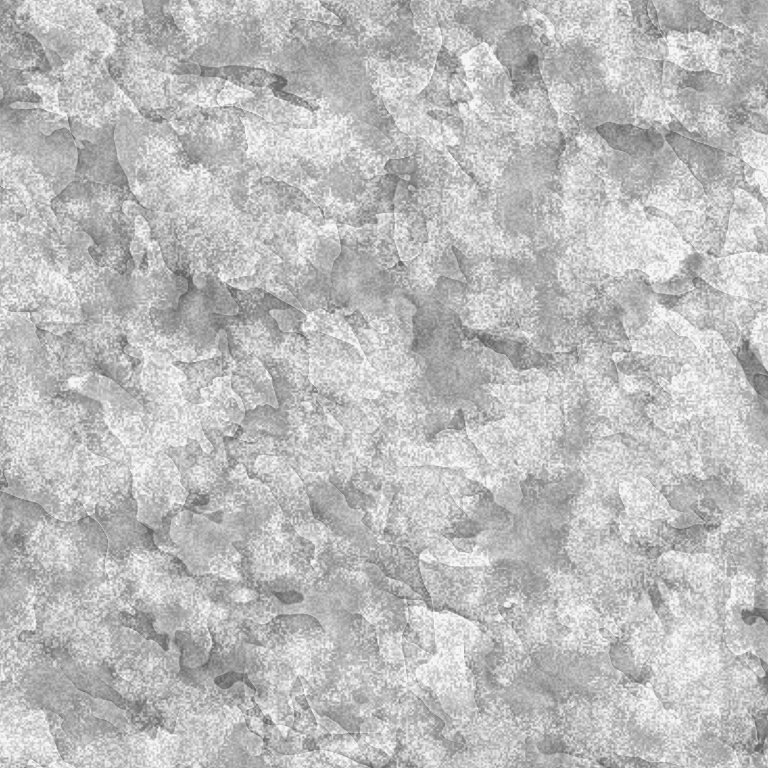
Give the GLSL for this texture, as a WebGL 1 fragment shader.

```glsl
precision highp float;
uniform vec2 u_resolution;

const float BASE_GRAY = 0.735;
const float BROAD_AMOUNT = 0.11;
const float PATCH_AMOUNT = 0.125;
const float STREAK_AMOUNT = 0.08;
const float MOTTLE_AMOUNT = 0.09;
const float FOLD_SHADOW = 0.17;
const float FOLD_LIGHT = 0.10;
const float GRAIN_AMOUNT = 0.22;
const float GRAIN_CELLS = 400.0;
const vec2 BROAD_SCALE = vec2(3.2, 3.8);
const vec2 PATCH_SCALE = vec2(9.0, 10.0);
const vec2 STREAK_SCALE = vec2(42.0, 9.0);
const float MOTTLE_SCALE = 30.0;
const int FOLD_LAYERS = 5;

float hash(vec2 p) {
  vec3 q = fract(vec3(p.xyx) * 0.1031);
  q += dot(q, q.yzx + 33.33);
  return fract((q.x + q.y) * q.z);
}

vec2 gradient(vec2 cell) {
  float angle = 6.2832 * hash(cell);
  return vec2(cos(angle), sin(angle));
}

float gradientNoise(vec2 p) {
  vec2 i = floor(p);
  vec2 f = p - i;
  vec2 w = f * f * f * (f * (f * 6.0 - 15.0) + 10.0);
  vec2 e = vec2(1.0, 0.0);
  float low = mix(dot(gradient(i), f),
                  dot(gradient(i + e), f - e), w.x);
  float high = mix(dot(gradient(i + e.yx), f - e.yx),
                   dot(gradient(i + 1.0), f - 1.0), w.x);
  return mix(low, high, w.y);
}

float valueNoise(vec2 p) {
  vec2 i = floor(p);
  vec2 f = p - i;
  vec2 w = f * f * (3.0 - 2.0 * f);
  vec2 e = vec2(1.0, 0.0);
  return mix(mix(hash(i), hash(i + e), w.x),
             mix(hash(i + e.yx), hash(i + 1.0), w.x), w.y);
}

float fbm(vec2 p) {
  float sum = 0.0;
  float amplitude = 1.0;
  for (int i = 0; i < 5; i++) {
    sum += amplitude * gradientNoise(p);
    p = mat2(0.96, 0.28, -0.28, 0.96) * p * 2.03 + 17.3;
    amplitude *= 0.55;
  }
  return sum;
}

// Sharp crease: shadow on one side, thin highlight on the other.
float fold(vec2 q) {
  vec2 warp = vec2(gradientNoise(q * 1.7 + 5.2), gradientNoise(q * 1.7 + 41.8));
  warp += 0.4 * vec2(gradientNoise(q * 4.5 + 9.1), gradientNoise(q * 4.5 + 63.4));
  float side = gradientNoise(q + 0.5 * warp);
  float visible = smoothstep(-0.02, 0.32, gradientNoise(q * 0.8 + 91.7));
  float shadow = smoothstep(-0.015, 0.02, side) * exp(-8.0 * max(side, 0.0));
  float light = smoothstep(0.02, -0.015, side) * exp(12.0 * min(side, 0.0));
  return visible * (FOLD_LIGHT * light - FOLD_SHADOW * shadow);
}

// Layers of folds, mostly falling from left to right.
float crumple(vec2 p) {
  float sum = 0.0;
  for (int i = 0; i < FOLD_LAYERS; i++) {
    float layer = float(i);
    float angle = -0.75 + 0.65 * sin(layer * 2.4);
    float c = cos(angle);
    float s = sin(angle);
    vec2 along = vec2(c * p.x + s * p.y, c * p.y - s * p.x);
    vec2 scale = vec2(4.0, 8.0) * (1.0 + 0.3 * layer);
    sum += fold(along * scale + 23.7 * (layer + 1.0));
  }
  return sum;
}

void main() {
  vec2 p = gl_FragCoord.xy / u_resolution;
  float grain = valueNoise(p * GRAIN_CELLS) - 0.5;

  // Worn layers with ragged, speckled borders.
  float broad = fbm(p * BROAD_SCALE + 3.7);
  float wear = fbm(p * PATCH_SCALE + 31.4) + 0.35 * broad + 0.3 * grain;
  float worn = smoothstep(-0.22, 0.14, wear) - 0.53;

  // Upright stains and small mottling.
  float streakMask = smoothstep(-0.25, 0.3, gradientNoise(p * 3.5 + 52.1));
  float streak = fbm(p * STREAK_SCALE + 71.9) * streakMask;
  float mottle = fbm(p * MOTTLE_SCALE + 12.6);

  float gray = BASE_GRAY + BROAD_AMOUNT * broad + PATCH_AMOUNT * worn;
  gray += STREAK_AMOUNT * streak + MOTTLE_AMOUNT * mottle + crumple(p) + 0.02;

  // Paper grain is stronger on the pale areas.
  gray += GRAIN_AMOUNT * grain * (1.0 + 0.5 * worn);
  gl_FragColor = vec4(vec3(clamp(gray, 0.4, 0.96)), 1.0);
}
```
